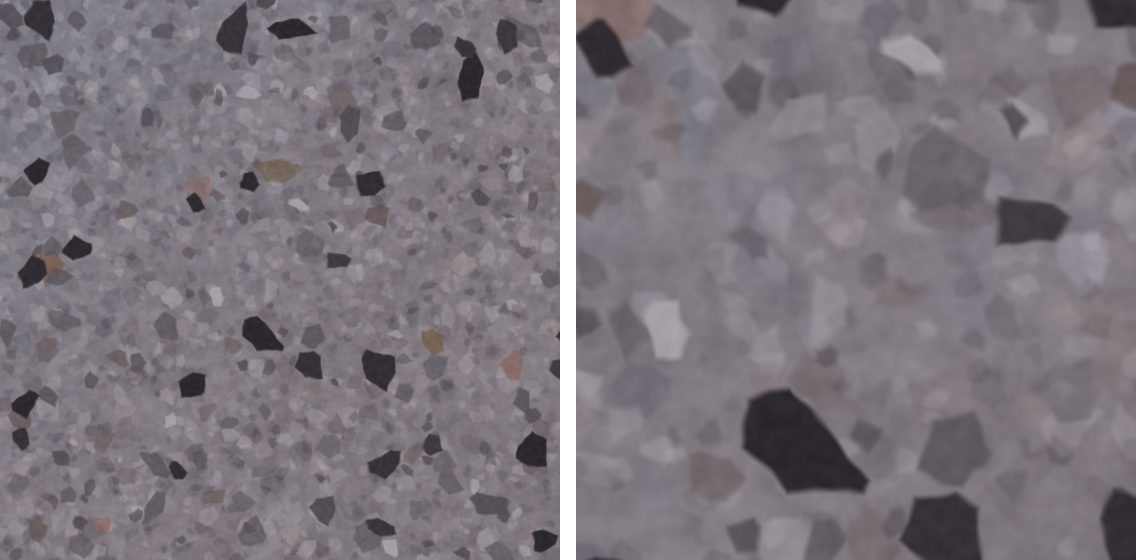
Left: the whole. Right: its middle third, enlarged.
Write a Shadertoy shader that draws this texture.

```glsl
// Polished terrazzo: a mauve-grey bed of small stone crumbs with scattered
// pale, warm, grey and black chips. Each layer is a jittered grid of random
// convex polygons, painted with soft edges over gradient noise.

const float TAU = 6.28319;

vec3 hash3(vec2 p) {
    vec3 q = fract(p.xyx * vec3(0.1031, 0.1030, 0.0973));
    q += dot(q, q.yxz + 33.33);
    return fract((q.xxy + q.yzz) * q.zyx);
}

float cornerSlope(vec2 corner, vec2 offset) {
    float angle = TAU * hash3(corner + 71.0).x;
    return dot(vec2(cos(angle), sin(angle)), offset);
}

float gradientNoise(vec2 p) {
    vec2 i = floor(p), f = fract(p);
    vec2 u = f * f * f * (f * (f * 6.0 - 15.0) + 10.0);
    float low = mix(cornerSlope(i, f), cornerSlope(i + vec2(1, 0), f - vec2(1, 0)), u.x);
    float high = mix(cornerSlope(i + vec2(0, 1), f - vec2(0, 1)), cornerSlope(i + 1.0, f - 1.0), u.x);
    return mix(low, high, u.y);
}

// Signed distance to an irregular, stretched six-sided chip
float chipDistance(vec2 q, float radius, vec2 key) {
    vec3 shape = hash3(key + 5.3);
    float turn = TAU * shape.x, stretch = mix(1.0, 1.5, shape.y * shape.y);
    q = mat2(cos(turn), sin(turn), -sin(turn), cos(turn)) * q;
    q *= vec2(1.0 / stretch, sqrt(stretch));
    float d = -1.0;
    for (int side = 0; side < 6; side++) {
        vec3 cut = hash3(key + 13.7 * float(side + 1));
        float angle = TAU * (float(side) + 0.75 * cut.x) / 6.0;
        d = max(d, dot(q, vec2(cos(angle), sin(angle))) - radius * mix(0.65, 1.15, cut.y));
    }
    return d;
}

// One layer of chips: xyz = random values of the chip, w = coverage
vec4 chipLayer(vec2 p, float cells, float share, float radius, float seed) {
    vec4 layer = vec4(0);
    float soft = max(0.0026, 0.8 / iResolution.y);
    vec2 home = floor(p * cells);
    for (int y = -1; y <= 1; y++)
    for (int x = -1; x <= 1; x++) {
        vec2 cell = home + vec2(x, y);
        vec2 key = cell + seed * vec2(17.3, 41.9);
        vec3 place = hash3(key);
        if (place.z > share) continue;
        vec3 look = hash3(key + 97.1);
        vec2 center = (cell + mix(vec2(0.1), vec2(0.9), place.xy)) / cells;
        float d = chipDistance(p - center, radius * mix(0.6, 1.25, look.z), key);
        layer = mix(layer, vec4(look, 1), smoothstep(soft, -soft, d));
    }
    layer.xyz /= max(layer.w, 0.001);
    return layer;
}

void mainImage(out vec4 fragColor, in vec2 fragCoord) {
    vec2 uv = fragCoord / iResolution.y;

    // Slight wobble roughens the straight chip edges
    vec2 p = uv + 0.0035 * vec2(gradientNoise(uv * 55.0), gradientNoise(uv * 55.0 + 40.0));

    // Cement bed, cooler towards the upper left
    float cool = smoothstep(-0.3, 1.0, uv.y - uv.x);
    vec3 color = mix(vec3(0.505, 0.472, 0.500), vec3(0.495, 0.485, 0.525), cool);
    color += 0.035 * gradientNoise(uv * 7.0) + 0.05 * gradientNoise(uv * 38.0 + 9.0);

    // Crumbs close to the bed in tone
    vec4 chip = chipLayer(p, 28.0, 0.85, 0.016, 1.0);
    color += chip.w * ((chip.x - 0.5) * 0.13 + (chip.y - 0.5) * vec3(0.025, 0.0, -0.02));
    chip = chipLayer(p, 52.0, 0.6, 0.008, 2.0);
    color += chip.w * (chip.x - 0.5) * 0.15;

    // Pale quartz
    chip = chipLayer(p, 21.0, 0.22, 0.013, 3.0);
    vec3 quartz = mix(vec3(0.58, 0.56, 0.58), vec3(0.70, 0.68, 0.71), chip.x * chip.x);
    color = mix(color, quartz, chip.w * mix(0.35, 0.85, chip.y));

    // Warm stones: muted brown, some brick pink or ochre
    chip = chipLayer(p, 7.0, 0.42, 0.023, 4.0);
    vec3 warm = mix(vec3(0.40, 0.35, 0.35), vec3(0.53, 0.40, 0.38), smoothstep(0.55, 0.75, chip.x));
    warm = mix(warm, vec3(0.42, 0.35, 0.27), smoothstep(0.85, 0.9, chip.x));
    color = mix(color, warm, chip.w * mix(0.55, 0.95, chip.y));

    // Grey stones, large and small
    chip = chipLayer(p, 13.0, 0.36, 0.020, 5.0);
    color = mix(color, mix(vec3(0.30, 0.28, 0.31), vec3(0.41, 0.39, 0.42), chip.x), chip.w * mix(0.6, 0.95, chip.y));
    chip = chipLayer(p, 24.0, 0.16, 0.010, 6.0);
    color = mix(color, vec3(0.33, 0.30, 0.33), chip.w * mix(0.35, 0.9, chip.y));

    // Black stones
    chip = chipLayer(p, 8.0, 0.42, 0.024, 7.0);
    color = mix(color, mix(vec3(0.16, 0.145, 0.165), vec3(0.25, 0.23, 0.25), chip.x * chip.x), chip.w * 0.97);

    // Faint mottling over everything
    color += 0.028 * gradientNoise(uv * 95.0) + 0.015 * gradientNoise(uv * 170.0);
    fragColor = vec4(color, 1.0);
}
```
